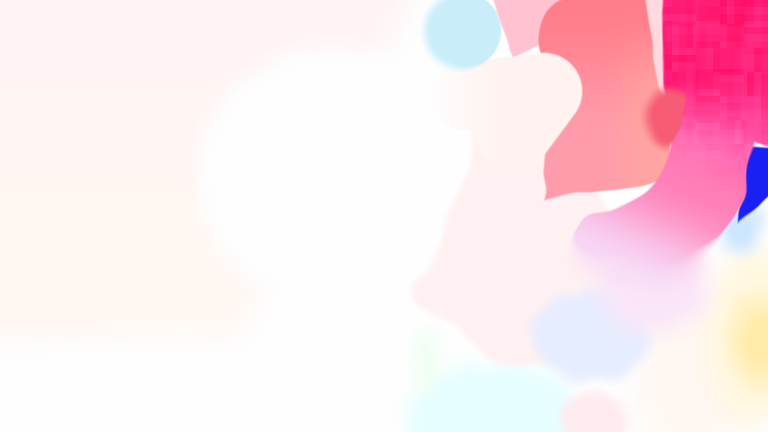
Write a Shadertoy shader that draws this background.

```glsl
// Abstract watercolour: pale washes on white with coral, pink and blue strokes at the right.

#define CANVAS_HEIGHT 9.0   // the canvas spans 16 x 9 units
#define WOBBLE 0.13         // waviness of the painted edges
#define WOBBLE_SCALE 2.2
#define CRISP 0.03          // half width of a sharp edge
#define WEAVE 0.07          // strength of the blocky grain in the hot pink
#define PAPER vec3(0.996, 0.995, 0.996)
#define BLUSH vec3(1.0, 0.945, 0.945)
#define LAVENDER vec3(0.97, 0.84, 0.96)
#define PINK vec3(1.0, 0.50, 0.72)
#define HOT vec3(1.0, 0.12, 0.46)

float hash(vec2 p) {
    vec3 q = fract(vec3(p.xyx) * 0.1031);
    q += dot(q, q.yzx + 33.33);
    return fract((q.x + q.y) * q.z);
}

float noise(vec2 p) {
    vec2 i = floor(p), f = fract(p);
    f = f * f * (3.0 - 2.0 * f);
    return mix(mix(hash(i), hash(i + vec2(1, 0)), f.x),
               mix(hash(i + vec2(0, 1)), hash(i + vec2(1, 1)), f.x), f.y);
}

// Distance functions, negative inside
float ellipse(vec2 p, vec2 centre, vec2 radius) {
    vec2 q = (p - centre) / radius;
    float k = length(q);
    return k * (k - 1.0) / max(length(q / radius), 0.001);
}

float capsule(vec2 p, vec2 a, vec2 b, float r) {
    vec2 ab = b - a;
    float h = clamp(dot(p - a, ab) / dot(ab, ab), 0.0, 1.0);
    return length(p - a - ab * h) - r;
}

float side(vec2 p, vec2 a, vec2 b) {
    vec2 t = normalize(b - a);
    return dot(p - a, vec2(t.y, -t.x));
}

// Convex quad, corners counterclockwise
float quad(vec2 p, vec2 a, vec2 b, vec2 c, vec2 d) {
    return max(max(side(p, a, b), side(p, b, c)), max(side(p, c, d), side(p, d, a)));
}

float smoothUnion(float a, float b, float k) {
    float h = max(k - abs(a - b), 0.0) / k;
    return min(a, b) - h * h * k * 0.25;
}

void paint(inout vec3 col, vec3 pigment, float d, float soft) {
    float s = max(soft, CANVAS_HEIGHT / iResolution.y);
    col = mix(col, pigment, 1.0 - smoothstep(-s, s, d));
}

void mainImage(out vec4 fragColor, in vec2 fragCoord) {
    vec2 p = fragCoord / iResolution.y * CANVAS_HEIGHT;
    vec2 n = p * WOBBLE_SCALE;
    vec2 q = p + WOBBLE * (vec2(noise(n), noise(n + 31.7)) - 0.5);
    vec3 col = PAPER;

    // Left wash, with a white clearing in the middle
    vec3 wash = mix(vec3(1.0, 0.968, 0.95), vec3(1.0, 0.955, 0.957), smoothstep(4.0, 9.0, p.y));
    paint(col, wash, quad(q, vec2(-1, 1.9), vec2(5.0, 2.1), vec2(9.0, 9.8), vec2(-1, 10)), 0.5);
    paint(col, PAPER, ellipse(q, vec2(7.0, 5.3), vec2(2.9, 2.7)), 0.35);

    // Faint pools along the bottom and right
    paint(col, vec3(0.90, 0.995, 1.0), ellipse(q, vec2(10.3, 0.3), vec2(1.8, 1.1)), 0.35);
    paint(col, vec3(0.945, 1.0, 0.95), ellipse(q, vec2(8.9, 1.5), vec2(0.3, 0.6)), 0.35);
    paint(col, vec3(1.0, 0.97, 0.95), ellipse(q, vec2(14.4, 1.2), vec2(1.2, 1.8)), 0.6);
    paint(col, vec3(1.0, 0.92, 0.94), ellipse(q, vec2(12.4, 0.2), vec2(0.7, 0.6)), 0.2);
    paint(col, vec3(1.0, 0.97, 0.88), ellipse(q, vec2(15.7, 2.0), vec2(1.0, 1.8)), 0.5);
    paint(col, vec3(1.0, 0.925, 0.67), ellipse(q, vec2(16.0, 1.9), vec2(0.75, 0.85)), 0.5);

    // Blush body
    float body = smoothUnion(ellipse(q, vec2(11.0, 3.6), vec2(1.85, 2.25)),
                             ellipse(q, vec2(9.6, 2.95), vec2(1.0, 0.55)), 0.5);
    body = smoothUnion(body, capsule(q, vec2(11.0, 6.7), vec2(10.9, 4.0), 1.15), 0.4);
    paint(col, BLUSH, body, 0.09);
    paint(col, vec3(0.90, 0.93, 1.0), ellipse(q, vec2(12.3, 2.0), vec2(1.25, 0.95)), 0.2);
    paint(col, vec3(0.98, 0.90, 0.97), ellipse(q, vec2(13.6, 3.0), vec2(1.1, 0.9)), 0.45);

    // Light pink wedge and the gap between coral and hot pink
    paint(col, vec3(1.0, 0.76, 0.82),
          quad(q, vec2(10.2, 9.1), vec2(10.65, 7.85), vec2(11.3, 8.1), vec2(11.9, 9.1)), CRISP);
    paint(col, vec3(1.0, 0.85, 0.88),
          quad(q, vec2(13.3, 7.0), vec2(14.2, 7.0), vec2(14.0, 9.2), vec2(13.1, 9.2)), CRISP);

    // Coral patch
    vec3 coral = mix(vec3(1.0, 0.61, 0.67), vec3(1.0, 0.49, 0.54), smoothstep(6.0, 9.0, p.y));
    coral = mix(coral, vec3(1.0, 0.66, 0.61), 0.7 * smoothstep(12.4, 13.7, p.x) * smoothstep(9.0, 6.5, p.y));
    float patchShape = quad(q, vec2(11.3, 4.8), vec2(14.1, 5.3), vec2(13.4, 9.2), vec2(11.8, 9.2));
    paint(col, coral, min(patchShape, ellipse(q, vec2(11.95, 8.1), vec2(0.7, 0.95))), CRISP);

    // Pale lobe, fading to white at the left, and the sky disc
    vec3 lobe = mix(PAPER, vec3(1.0, 0.95, 0.94), smoothstep(8.7, 10.6, p.x));
    paint(col, lobe, capsule(p, vec2(11.33, 7.1), vec2(10.7, 6.25), 0.8), CRISP);
    paint(col, lobe, capsule(p, vec2(11.3, 7.15), vec2(9.7, 7.0), 0.72), CRISP);
    paint(col, vec3(0.79, 0.935, 0.98), length(p - vec2(9.64, 8.36)) - 0.8, mix(0.14, CRISP, smoothstep(9.3, 10.2, p.x)));

    // Hot pink corner with blocky grain
    float grain = WEAVE * (hash(floor(p * vec2(7, 2))) + hash(floor(p.yx * vec2(7, 2)) + 9.0) - 1.0);
    vec3 hot = mix(vec3(1.0, 0.34, 0.68), HOT, smoothstep(5.8, 7.6, p.y)) + grain * vec3(0, 1, 1);
    paint(col, hot, quad(q, vec2(13.9, 6.6), vec2(16.3, 5.8), vec2(16.3, 9.3), vec2(13.75, 9.3)), CRISP);
    paint(col, vec3(0.97, 0.36, 0.46), ellipse(q, vec2(13.95, 6.55), vec2(0.52, 0.6)), 0.15);

    // Blue chip and its pale halo
    paint(col, vec3(0.80, 0.90, 1.0), ellipse(q, vec2(15.4, 4.3), vec2(0.45, 0.5)), 0.3);
    paint(col, vec3(0.10, 0.12, 0.95),
          quad(q, vec2(15.4, 4.4), vec2(16.2, 5.1), vec2(16.2, 5.9), vec2(15.6, 5.9)), CRISP);

    // Sweeping band, hot at the top and lavender at its foot
    float band = smoothUnion(capsule(q, vec2(15.3, 7.6), vec2(14.65, 5.2), 0.8),
                             capsule(q, vec2(14.6, 5.0), vec2(13.7, 4.0), 0.85), 0.3);
    band = smoothUnion(band, capsule(q, vec2(13.6, 4.0), vec2(12.5, 4.0), 0.55), 0.6);
    float rise = (p.y + 0.45 * (p.x - 12.5) - 3.6) / 4.8;
    vec3 bandColour = mix(LAVENDER, PINK, smoothstep(0.0, 0.5, rise));
    bandColour = mix(bandColour, hot, smoothstep(0.45, 0.95, rise));
    float foot = 0.5 * smoothstep(4.2, 3.2, p.y);
    paint(col, bandColour, band, CRISP + foot);

    fragColor = vec4(clamp(col, 0.0, 1.0), 1.0);
}
```
